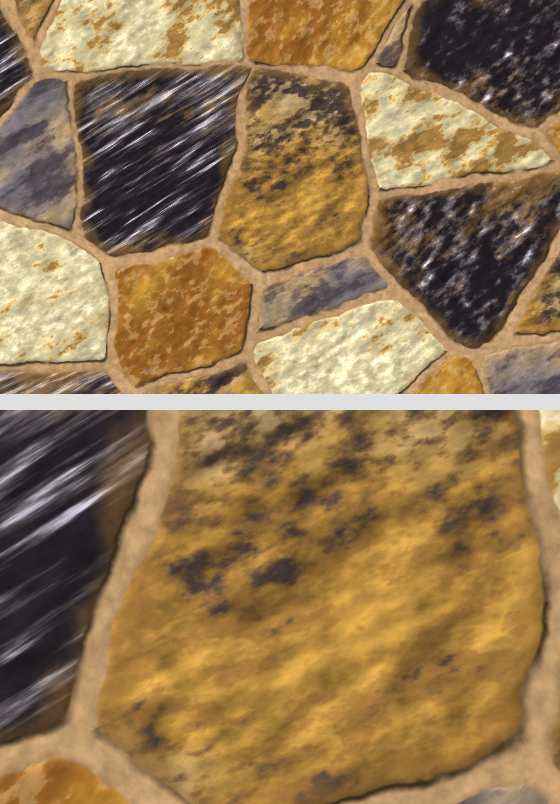
Top, the full canvas; bottom, a detail of the centre.
Give the GLSL for this texture, as a Shadertoy shader.

```glsl
const float STONES = 2.9;        // grid cells per canvas height
const float JITTER = 0.92;
const float HALF_GAP = 0.03;     // joint half width, in cells
const float CORNER = 0.06;       // corner rounding, in cells
const float GRAIN_ANGLE = 0.62;
const vec2 LIGHT = vec2(-0.55, 0.83);
const vec3 TAN = vec3(0.72, 0.61, 0.44);
const vec3 CREAM = vec3(0.87, 0.82, 0.64);
const vec3 BROWN = vec3(0.53, 0.38, 0.19);
const vec3 GREY = vec3(0.44, 0.41, 0.43);
const vec3 OCHRE = vec3(0.75, 0.57, 0.26);
const vec3 DARK = vec3(0.15, 0.13, 0.15);
const vec3 GLINT = vec3(0.36, 0.37, 0.41);
const vec3 MORTAR = vec3(0.75, 0.60, 0.43);

float hash(vec2 p) {
    vec3 q = fract(p.xyx * 0.1031);
    q += dot(q, q.yzx + 33.33);
    return fract((q.x + q.y) * q.z);
}

float noise(vec2 p) {
    vec2 i = floor(p), f = fract(p);
    f = f * f * (3.0 - 2.0 * f);
    vec2 e = vec2(0, 1);
    return mix(mix(hash(i), hash(i + e.yx), f.x),
               mix(hash(i + e), hash(i + e.yy), f.x), f.y);
}

float fbm(vec2 p) {
    float sum = 0.0, amp = 0.5;
    for (int i = 0; i < 5; i++) {
        sum += amp * noise(p);
        p = mat2(1.6, 1.2, -1.2, 1.6) * p + 7.3;
        amp *= 0.55;
    }
    return sum / 1.055;
}

// Kinds: 0 slate, 1 mottled, 2 cream, 3 ochre, 4 weathered tan
float stoneKind(vec2 id) { return mod(id.x + 2.0 * id.y, 5.0); }

vec2 stoneCentre(vec2 id) {
    return id + 0.5 + JITTER * (vec2(hash(id + 11.7), hash(id + 47.2)) - 0.5);
}

float stoneWeight(vec2 id) {
    float kind = stoneKind(id);
    float size = kind < 0.5 ? 0.32 : kind < 1.5 ? 0.06 : kind < 2.5 ? 0.22 : 0.02;
    return size + 0.18 * hash(id + 83.1);
}

float power(vec2 p, vec2 id) {
    vec2 r = p - stoneCentre(id);
    return dot(r, r) - stoneWeight(id);
}

// Nearest stone in a weighted Voronoi pattern
vec2 findStone(vec2 p) {
    vec2 best = floor(p);
    float least = 1e3;
    for (int k = 0; k < 25; k++) {
        vec2 id = floor(p) + vec2(k % 5 - 2, k / 5 - 2);
        float d = power(p, id);
        if (d < least) { least = d; best = id; }
    }
    return best;
}

// Rounded distance to the joint, with the outward normal in yz
vec3 jointDistance(vec2 p, vec2 id) {
    float own = power(p, id), rounded = 1.0, least = 1e3;
    vec2 normal = vec2(0, 1);
    for (int k = 0; k < 25; k++) {
        if (k == 12) continue;
        vec2 other = id + vec2(k % 5 - 2, k / 5 - 2);
        vec2 span = stoneCentre(other) - stoneCentre(id);
        float d = (power(p, other) - own) / (2.0 * length(span));
        if (d < least) { least = d; normal = normalize(span); }
        float h = max(CORNER - abs(d - rounded), 0.0) / CORNER;
        rounded = min(d, rounded) - h * h * CORNER * 0.25;
    }
    return vec3(rounded, normal);
}

vec3 stoneColour(float kind, vec2 p, float seed) {
    float a = GRAIN_ANGLE + 0.5 * (seed - 0.5);
    vec2 q = mat2(cos(a), -sin(a), sin(a), cos(a)) * p + seed * 37.0;
    float broad = fbm(q * vec2(2.5, 4.5));
    float blotch = fbm(q * vec2(10.0, 20.0) + 5.0);
    float streak = fbm(q * vec2(10.0, 110.0));
    float fine = fbm(q * vec2(50.0, 85.0));
    vec2 bump = q * vec2(18.0, 38.0);
    float relief = fbm(bump) - fbm(bump + vec2(0.3, -0.45));
    float rough = 0.6;
    vec3 c;
    if (kind < 0.5) {
        bool crumpled = seed > 0.6;
        float grain = crumpled ? 0.4 + 0.8 * relief + 0.3 * (fine - 0.5) : streak;
        c = mix(DARK, GREY, smoothstep(0.32, 0.66, grain + 0.6 * (broad - 0.5)));
        float earth = 0.6 * broad + 0.2 * blotch + 0.2 * fine;
        c = mix(c, BROWN, 0.7 * smoothstep(0.48, 0.64, earth));
        c += GLINT * smoothstep(0.57, 0.78, grain + 0.2 * (broad - 0.5));
        rough = 0.4;
    } else if (kind < 1.5) {
        c = mix(OCHRE, TAN, smoothstep(0.4, 0.58, broad));
        c = mix(c, BROWN, 0.75 * smoothstep(0.42, 0.56, 0.5 * fine + 0.5 * blotch));
        float stain = 0.35 * blotch + 0.35 * broad + 0.3 * fine;
        c = mix(c, DARK * 1.3, 0.85 * smoothstep(0.48, 0.6, stain));
    } else if (kind < 2.5) {
        c = mix(CREAM, vec3(0.92, 0.88, 0.73), smoothstep(0.48, 0.66, fine));
        float rust = 0.4 * blotch + 0.3 * broad + 0.3 * fine;
        c = mix(c, OCHRE, 0.65 * smoothstep(0.51, 0.58, rust));
        c = mix(c, BROWN, 0.75 * smoothstep(0.56, 0.62, rust));
        rough = 0.35;
    } else if (kind < 3.5) {
        c = mix(OCHRE * vec3(1.04, 1.0, 0.85), BROWN * vec3(1.12, 1.0, 0.8),
                smoothstep(0.38, 0.62, 0.6 * broad + 0.4 * blotch));
        c = mix(c, TAN, 0.5 * smoothstep(0.52, 0.66, fine));
        rough = 0.3;
    } else {
        c = mix(TAN * 1.04, GREY * 1.1, smoothstep(0.42, 0.62, broad));
        float stain = 0.3 * blotch + 0.3 * fbm(q * vec2(6.0, 30.0)) + 0.2 * broad + 0.2 * fine;
        c = mix(c, DARK * 1.7, 0.75 * smoothstep(0.5, 0.6, stain));
        rough = 0.35;
    }
    return c * (1.0 + rough * relief * 1.4 + 0.45 * (fine - 0.5));
}

void mainImage(out vec4 fragColor, in vec2 fragCoord) {
    vec2 uv = fragCoord / iResolution.y;

    // Stone layout with chipped outlines
    vec2 chips = vec2(fbm(uv * 5.0), fbm(uv * 5.0 + 31.0)) - 0.5;
    vec2 p = uv * STONES + vec2(20.3, 20.6) + 0.16 * chips;
    vec2 id = findStone(p);
    vec3 joint = jointDistance(p, id);
    float nicks = 0.04 * (noise(uv * 6.0) - 0.4) + 0.025 * (fbm(uv * 40.0) - 0.5);
    float d = joint.x - HALF_GAP - nicks;
    float facing = dot(joint.yz, LIGHT);
    float kind = stoneKind(id);

    // Stone face, weathered rim and bevel
    vec3 stone = stoneColour(kind, uv, hash(id + 5.9));
    float rim = 1.0 - smoothstep(0.0, 0.09, d + 0.16 * (fbm(uv * 22.0) - 0.5));
    stone = mix(stone, BROWN * 1.1, rim * (kind < 1.5 ? 0.5 : 0.12));
    stone *= 1.0 + 0.2 * facing * (1.0 - smoothstep(0.0, 0.03, d));

    // Sandy mortar with broken shadows cast by the stones
    float sand = fbm(uv * 85.0);
    vec3 mortar = MORTAR * (0.8 + 0.4 * sand) * (0.88 + 0.24 * fbm(uv * 6.0));
    float shade = smoothstep(-0.026, 0.0, d) * smoothstep(0.3, 0.6, fbm(uv * 9.0 + 3.0));
    mortar *= 1.0 - shade * (0.12 + 0.65 * smoothstep(-0.1, 0.7, -facing));

    float blur = max(0.006, STONES / iResolution.y);
    vec3 colour = mix(mortar, stone, smoothstep(-blur, blur, d));
    fragColor = vec4(clamp(colour, 0.0, 1.0), 1.0);
}
```
